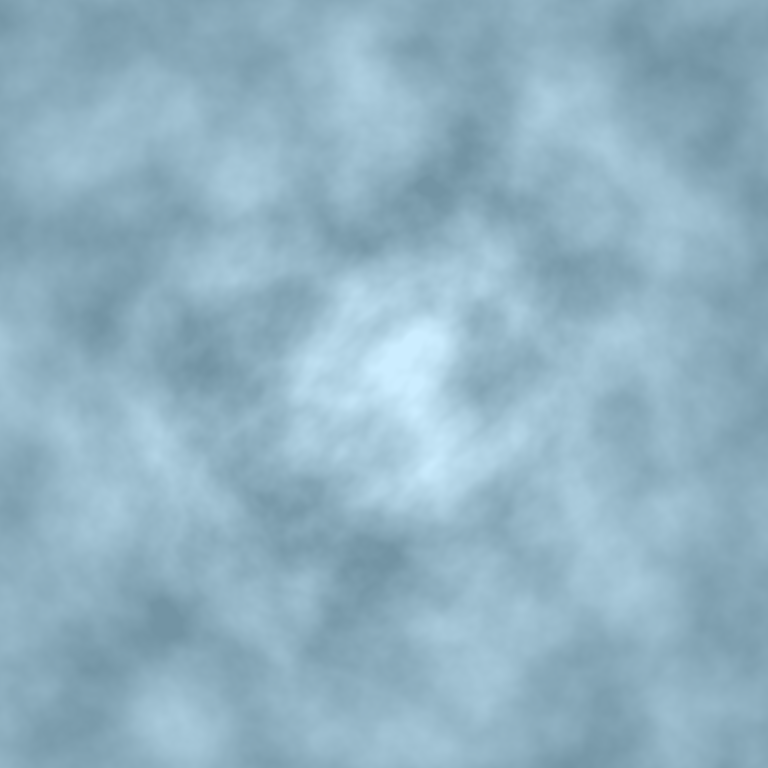
Give the GLSL for this texture, as a Shadertoy shader.

```glsl
// Soft blue-grey mist, brighter and more contrasted towards the centre.
// Rotated octaves of gradient noise are summed, lifted by a round glow,
// then mapped onto a ramp from slate blue to pale ice blue.

const vec3 SLATE_BLUE = vec3(0.450, 0.580, 0.642);
const vec3 ICE_BLUE = vec3(0.800, 0.930, 1.000);

const float CLOUD_SCALE = 5.6;      // largest noise cells per canvas height
const int OCTAVES = 5;
const float PERSISTENCE = 0.49;     // amplitude ratio between octaves
const float DIAGONAL_STRETCH = 0.5; // pull to the upper right inside the glow

const float BASE_TONE = 0.255;
const float BASE_CONTRAST = 0.42;
const float GLOW_RADIUS = 0.19;
const float GLOW_TONE = 0.36;
const float GLOW_CONTRAST = 0.70;
const vec2 SEED_OFFSET = vec2(37.3, 18.6);

// Integer hash of a lattice cell, giving a unit gradient
vec2 cellGradient(vec2 cell) {
    uvec2 q = uvec2(ivec2(cell) + 32768);
    uint h = q.x * 1597334677u ^ q.y * 3812015801u;
    h = (h ^ (h >> 16)) * 2246822519u;
    h = (h ^ (h >> 13)) * 3266489917u;
    h ^= h >> 16;
    float angle = 6.28319 * float(h & 65535u) / 65536.0;
    return vec2(cos(angle), sin(angle));
}

// Gradient noise with quintic fade, about -0.7 to 0.7
float gradientNoise(vec2 p) {
    vec2 cell = floor(p);
    vec2 f = p - cell;
    vec2 fade = f * f * f * (f * (f * 6.0 - 15.0) + 10.0);
    vec2 right = vec2(1.0, 0.0);
    vec2 up = vec2(0.0, 1.0);
    float a = dot(cellGradient(cell), f);
    float b = dot(cellGradient(cell + right), f - right);
    float c = dot(cellGradient(cell + up), f - up);
    float d = dot(cellGradient(cell + 1.0), f - 1.0);
    return mix(mix(a, b, fade.x), mix(c, d, fade.x), fade.y);
}

// Octave sum, each layer turned to hide the lattice
float cloudNoise(vec2 p) {
    const mat2 TURN = mat2(0.8, 0.6, -0.6, 0.8);
    float sum = 0.0;
    float amplitude = 1.0;
    for (int i = 0; i < OCTAVES; i++) {
        sum += amplitude * gradientNoise(p);
        p = TURN * p * 2.0 + vec2(11.7, 5.3);
        amplitude *= PERSISTENCE;
    }
    return sum;
}

void mainImage(out vec4 fragColor, in vec2 fragCoord) {
    vec2 p = (fragCoord - 0.5 * iResolution.xy) / iResolution.y;
    float glow = exp(-dot(p, p) / (2.0 * GLOW_RADIUS * GLOW_RADIUS));

    // Axes along and across the diagonal, drawn out near the centre
    vec2 diagonal = vec2(p.x + p.y, p.y - p.x) * 0.70711;
    diagonal.x /= 1.0 + DIAGONAL_STRETCH * glow;
    float cloud = cloudNoise(diagonal * CLOUD_SCALE + SEED_OFFSET);

    // The glow raises both brightness and contrast
    float tone = BASE_TONE + GLOW_TONE * glow
               + cloud * (BASE_CONTRAST + GLOW_CONTRAST * glow);

    fragColor = vec4(mix(SLATE_BLUE, ICE_BLUE, clamp(tone, 0.0, 1.0)), 1.0);
}
```
